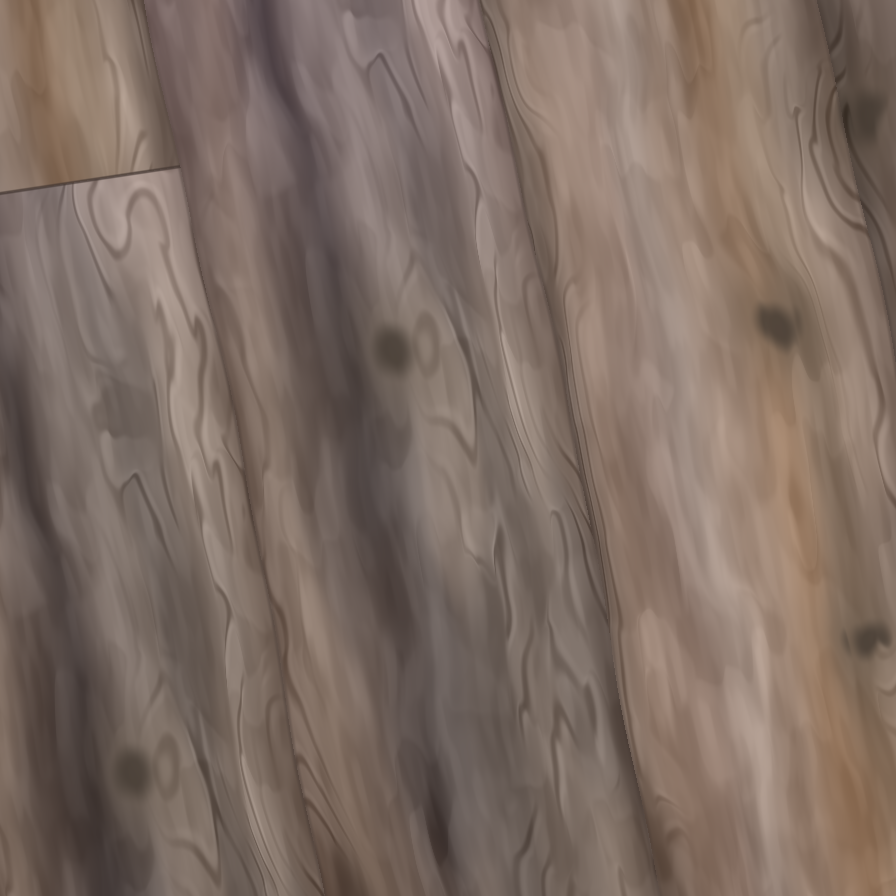
This texture is drawn by a Shadertoy shader. Its source:

```glsl
const float GRAIN_LEAN = 0.2;
const float JOINT_TILT = 0.15;
const float PLANK_WIDTH = 0.375;
const float FIRST_SEAM = 0.165;
const float JOINT_HEIGHT = 0.216;
const float REPEAT_SHIFT = 0.428;
const float COARSE_CONTRAST = 0.13;
const float MEDIUM_CONTRAST = 0.10;
const float FINE_CONTRAST = 0.045;
const float RING_DEPTH = 0.11;
const vec3 KNOT_COLOR = vec3(0.25, 0.215, 0.185);
const vec3 HALO_COLOR = vec3(0.40, 0.345, 0.29);
const vec3 JOINT_COLOR = vec3(0.27, 0.22, 0.20);
const vec3 LAVENDER = vec3(0.035, 0.025, 0.05);

// Colour bands across one plank, left edge to right edge
const vec3 GREY_BANDS[9] = vec3[9](
    vec3(0.45, 0.38, 0.34), vec3(0.51, 0.44, 0.395), vec3(0.46, 0.40, 0.37),
    vec3(0.37, 0.325, 0.31), vec3(0.49, 0.44, 0.415), vec3(0.49, 0.44, 0.41),
    vec3(0.52, 0.465, 0.43), vec3(0.57, 0.51, 0.47), vec3(0.43, 0.37, 0.335));
const vec3 WARM_BANDS[9] = vec3[9](
    vec3(0.42, 0.36, 0.325), vec3(0.53, 0.45, 0.405), vec3(0.56, 0.48, 0.44),
    vec3(0.64, 0.57, 0.53), vec3(0.59, 0.505, 0.45), vec3(0.565, 0.455, 0.37),
    vec3(0.57, 0.485, 0.415), vec3(0.60, 0.525, 0.475), vec3(0.45, 0.38, 0.34));

// Knots in wood space: across, along, radius
const vec3 KNOTS[5] = vec3[5](
    vec3(0.365, 0.456, 0.029), vec3(-0.01, 0.884, 0.029),
    vec3(0.788, 0.489, 0.023), vec3(0.935, 0.28, 0.032),
    vec3(0.833, 0.866, 0.022));

vec2 hash2(vec2 cell) {
    vec2 h = vec2(dot(cell, vec2(127.1, 311.7)), dot(cell, vec2(269.5, 183.3)));
    return fract(sin(h) * 43758.5);
}

// Smooth cellular noise: random cell values blended by distance
float cellTone(vec2 p) {
    vec2 base = floor(p);
    float total = 0.0, weight = 0.0;
    for (int y = -1; y <= 1; y++)
    for (int x = -1; x <= 1; x++) {
        vec2 cell = base + vec2(x, y);
        vec2 jitter = hash2(cell);
        vec2 d = cell + 0.15 + 0.7 * jitter - p;
        float w = exp(-6.0 * dot(d, d));
        total += w * hash2(cell + 57.0).x;
        weight += w;
    }
    return total / weight;
}

vec3 bandColor(bool warm, float x) {
    float k = clamp(x, 0.0, 1.0) * 8.0;
    int i = int(min(k, 7.0));
    float f = smoothstep(0.0, 1.0, k - float(i));
    return warm ? mix(WARM_BANDS[i], WARM_BANDS[i + 1], f)
                : mix(GREY_BANDS[i], GREY_BANDS[i + 1], f);
}

void mainImage(out vec4 fragColor, in vec2 fragCoord) {
    vec2 p = fragCoord / iResolution.xy;
    float down = 1.0 - p.y;

    // Wood space: x across the grain, y along it
    vec2 wood = vec2(p.x - GRAIN_LEAN * down, down + JOINT_TILT * p.x);
    wood.x += 0.004 * sin(7.0 * wood.y + 1.0) + 0.0015 * sin(23.0 * wood.y);

    // Plank layout
    float plank = floor((wood.x - FIRST_SEAM) / PLANK_WIDTH);
    vec2 local = vec2(wood.x - FIRST_SEAM - plank * PLANK_WIDTH, wood.y);
    bool aboveJoint = plank < 0.0 && wood.y < JOINT_HEIGHT;
    bool warm = plank > 0.5 || aboveJoint;
    float seamDist = min(local.x, PLANK_WIDTH - local.x);
    if (plank < 0.0) local.y -= REPEAT_SHIFT;
    vec2 grain = local + (warm ? vec2(3.0 + plank, 5.0) : vec2(1.0));

    // Warped grain and layered streaks
    float bend = cellTone(grain * vec2(10.0, 5.0)) - 0.5;
    grain.x += 0.022 * bend;
    float x = (local.x + 0.022 * bend) / PLANK_WIDTH;
    float coarse = cellTone(grain * vec2(20.0, 3.5)) - 0.5;
    float medium = cellTone(grain * vec2(52.0, 9.0)) - 0.5;
    float fine = cellTone(grain * vec2(125.0, 20.0)) - 0.5;
    float mottle = cellTone(grain * vec2(26.0, 15.0) + medium) - 0.5;

    vec3 color = bandColor(warm, x);
    color += COARSE_CONTRAST * coarse + MEDIUM_CONTRAST * medium + FINE_CONTRAST * fine;
    color += 0.035 * smoothstep(-0.15, 0.15, mottle) - 0.017;
    color += coarse * vec3(0.02, 0.0, -0.02);

    // Broad light: lavender above, dusk below on grey boards
    if (!warm) {
        color += LAVENDER * (1.0 - smoothstep(0.0, 0.5, down));
        color -= 0.055 * smoothstep(0.45, 1.0, down);
    } else {
        color -= vec3(0.0, 0.01, 0.02) * smoothstep(0.4, 1.0, down);
    }
    if (plank > 1.5) color *= 0.86;
    if (aboveJoint) color *= 0.93;

    // Knots and the swell they give the rings
    float swell = 0.0;
    for (int i = 0; i < 5; i++) {
        vec2 d = (wood - KNOTS[i].xy) / KNOTS[i].z;
        d += vec2(1.0 * mottle + 0.6 * medium, 0.9 * bend + 0.7 * mottle);
        float r = length(d * vec2(1.0, 0.8));
        swell += exp(-0.12 * r * r);
        color = mix(color, HALO_COLOR, 0.5 * exp(-0.22 * r * r));
        color = mix(color, KNOT_COLOR, 0.7 * (1.0 - smoothstep(0.35, 1.15, r)));
    }

    // Ring lines with a pale edge
    float height = 12.0 * x + 3.0 * bend + 1.6 * coarse + 0.7 * mottle + 2.0 * swell;
    float phase = fract(height) - 0.5;
    float ring = 1.0 - smoothstep(0.02, 0.17, abs(phase));
    float paleEdge = 1.0 - smoothstep(0.0, 0.17, abs(phase - 0.24));
    float ringZone = warm ? smoothstep(0.72, 0.88, x)
                          : smoothstep(0.5, 0.68, x);
    ringZone = max(ringZone, 0.8 * (1.0 - smoothstep(0.02, 0.16, x)));
    ringZone *= smoothstep(-0.35, 0.25, medium + 0.5 * coarse);
    color += ringZone * (0.04 * paleEdge - RING_DEPTH * ring);

    // Plank seams and the butt joint
    float seam = 1.0 - smoothstep(0.0005, 0.0045, seamDist);
    color = mix(color, JOINT_COLOR, seam * (0.28 + 0.4 * coarse));
    float joint = 1.0 - smoothstep(0.0006, 0.0028, abs(wood.y - JOINT_HEIGHT));
    if (plank < 0.0) color = mix(color, JOINT_COLOR, 0.75 * joint);

    fragColor = vec4(clamp(color, 0.0, 1.0), 1.0);
}
```
